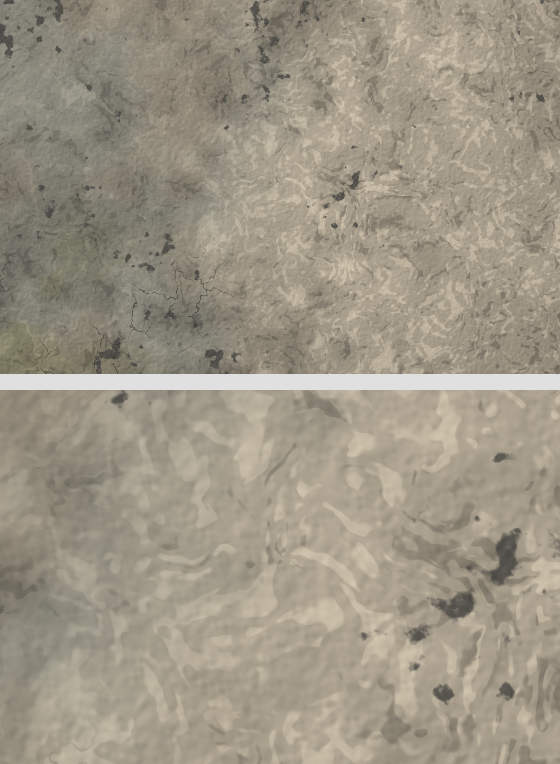
Top, the full canvas; bottom, a detail of the centre.
Reproduce this texture procedurally as a Shadertoy shader.

```glsl
float hash(vec2 p) {
    vec3 q = fract(p.xyx * 0.1031);
    q += dot(q, q.yzx + 33.33);
    return fract((q.x + q.y) * q.z);
}

float noise(vec2 p) {
    vec2 cell = floor(p), f = fract(p);
    f = f * f * (3.0 - 2.0 * f);
    float low = mix(hash(cell), hash(cell + vec2(1, 0)), f.x);
    float high = mix(hash(cell + vec2(0, 1)), hash(cell + vec2(1, 1)), f.x);
    return mix(low, high, f.y);
}

float fbm(vec2 p) {
    float sum = 0.0, weight = 0.5;
    for (int i = 0; i < 5; i++) {
        sum += weight * noise(p);
        p = mat2(1.6, 1.2, -1.2, 1.6) * p + 17.3;
        weight *= 0.5;
    }
    return sum / 0.97;
}

// Gap between the two nearest cell centres, zero along a crack
float crackDistance(vec2 p) {
    vec2 cell = floor(p);
    float nearest = 9.0, second = 9.0;
    for (int y = -1; y <= 1; y++) {
        for (int x = -1; x <= 1; x++) {
            vec2 id = cell + vec2(x, y);
            float d = distance(p, id + vec2(hash(id), hash(id + 71.7)));
            second = min(second, max(nearest, d));
            nearest = min(nearest, d);
        }
    }
    return second - nearest;
}

float grainHeight(vec2 p) {
    return noise(p * 105.0 + 3.0) + 0.7 * noise(mat2(0.8, 0.6, -0.6, 0.8) * p * 190.0 + 400.0);
}

void mainImage(out vec4 fragColor, in vec2 fragCoord) {
    vec2 p = fragCoord / iResolution.y;
    vec2 warp = vec2(fbm(p * 9.0 + 5.0), fbm(p * 9.0 + 60.0)) - 0.5;
    float broad = fbm(p * 2.6 + 21.0) - 0.5;
    float mottle = fbm(p * 14.0 + 90.0) - 0.5;

    // Damp left side and pale, worn right side
    float worn = smoothstep(0.52, 1.0, p.x + 0.5 * broad + 0.25 * mottle);
    float tone = mix(0.49, 0.575, worn) + 0.18 * broad + 0.13 * mottle;
    tone += 0.045 * exp(-5.0 * dot(p - vec2(1.15, 0.68), p - vec2(1.15, 0.68)));
    tone -= 0.04 * smoothstep(1.2, 1.5, p.x + 0.5 * mottle);

    // Fine relief lit from the upper left
    vec2 slope = vec2(-0.0018, 0.0018);
    float relief = grainHeight(p - slope) - grainHeight(p + slope);
    tone += relief * mix(0.05, 0.062, worn);

    // Pale grit and small dark pits
    float grit = noise(p * 88.0 + warp * 12.0 + 31.0) + 0.8 * mottle;
    tone += 0.085 * smoothstep(0.6, 0.82, grit) * mix(0.35, 1.0, worn);
    float pits = noise(p * 75.0 + warp * 14.0 + 230.0) - 0.9 * mottle;
    tone -= 0.10 * smoothstep(0.72, 0.92, pits) * mix(0.6, 1.0, worn);
    tone += 0.06 * smoothstep(0.86, 0.98, noise(p * 13.0 + 8.0 * warp)) * (1.0 - worn);

    // Warm stone, with grey-green and mossy patches on the damp side
    float damp = smoothstep(-0.12, 0.14, fbm(p * 4.0 + 130.0) - 0.5) * (1.0 - worn);
    vec3 tint = mix(vec3(1.065, 1.0, 0.885), vec3(1.015, 1.0, 0.91), damp);
    float moss = smoothstep(0.5, 0.65, fbm(p * 5.0 + 170.0)) * smoothstep(0.6, 0.0, p.x);
    tint = mix(tint, vec3(1.03, 1.01, 0.77), 0.6 * moss * smoothstep(0.55, 0.25, p.y));
    vec3 color = tone * tint;

    // Ragged clusters of dark lichen
    float cluster = fbm(p * 4.2 + 47.0) - 0.5;
    float speck = fbm(p * 38.0 + 300.0) - 0.5;
    float stain = smoothstep(0.2, 0.31, 0.95 * cluster + speck - 0.1 * worn);
    vec3 lichen = vec3(0.27, 0.265, 0.255) + 0.04 * relief;
    color = mix(color, lichen, 0.8 * stain);

    // Broken hairline cracks in the lower left
    float crack = smoothstep(0.035, 0.005, crackDistance(p * 9.0 + warp * 1.6));
    crack *= smoothstep(0.42, 0.2, p.y) * smoothstep(0.75, 0.5, p.x);
    crack *= smoothstep(0.4, 0.55, fbm(p * 7.0 + 210.0));
    color *= 1.0 - 0.38 * crack;

    fragColor = vec4(clamp(color, 0.0, 1.0), 1.0);
}
```
